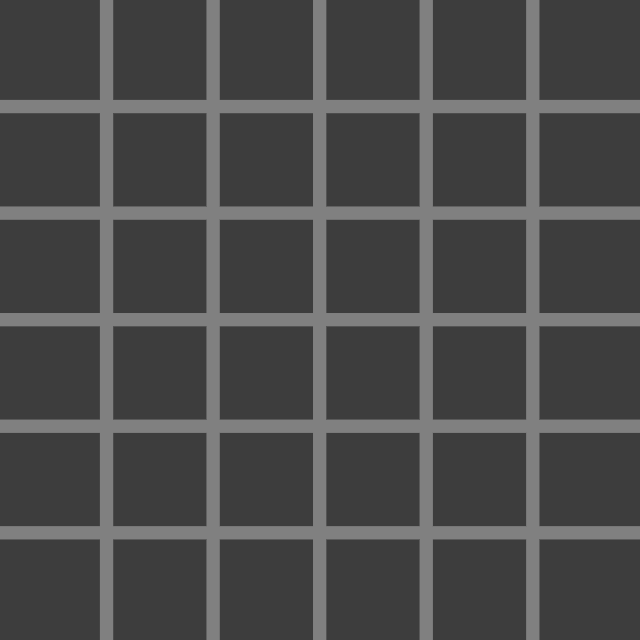
This pattern is drawn by a WebGL 2 fragment shader. Its source:

```glsl
#version 300 es
precision highp float;

#define LINES 5.0
#define PITCH 0.1665
#define LINE_WIDTH 0.02083
#define TILE_COLOR vec3(0.24)
#define LINE_COLOR vec3(0.502)

uniform vec2 u_resolution;
out vec4 fragColor;

// Distance on each axis to the nearest inner line; the canvas edges have none.
vec2 lineDistance(vec2 p) {
    vec2 nearest = clamp(floor(p / PITCH + 0.5), 1.0, LINES);
    return abs(p - nearest * PITCH);
}

void main() {
    // Rows are counted from the top, columns from the left.
    vec2 uv = gl_FragCoord.xy / u_resolution;
    vec2 p = vec2(uv.x, 1.0 - uv.y);

    // Edge coverage over one pixel.
    vec2 pixel = 1.0 / u_resolution;
    vec2 coverage = clamp((0.5 * LINE_WIDTH - lineDistance(p)) / pixel + 0.5, 0.0, 1.0);
    float grid = max(coverage.x, coverage.y);

    fragColor = vec4(mix(TILE_COLOR, LINE_COLOR, grid), 1.0);
}
```
